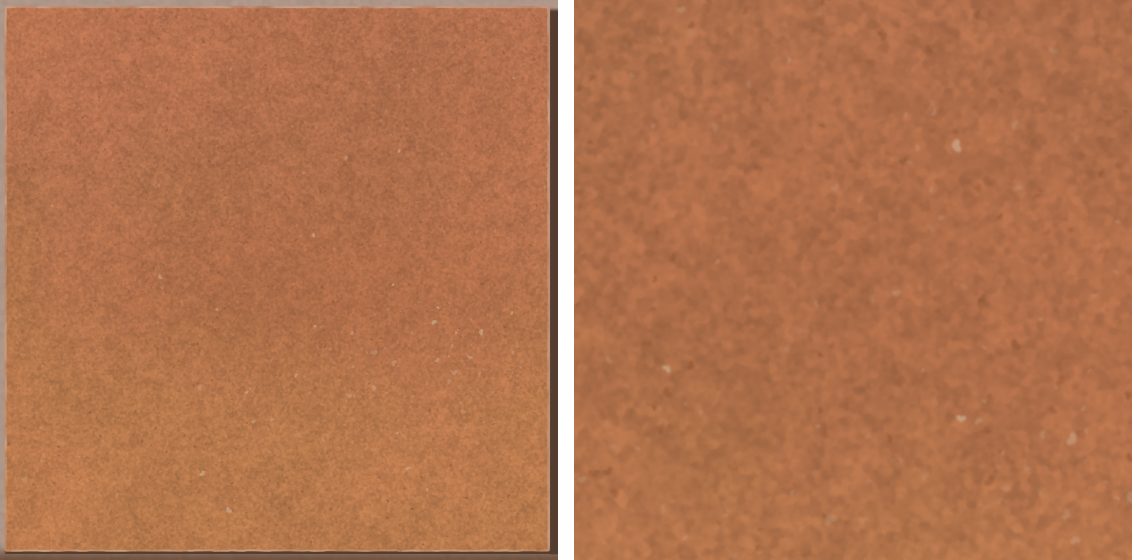
Left, the full canvas; right, a detail of the centre.
Reproduce this texture procedurally as a WebGL 1 fragment shader.

```glsl
precision highp float;
// A square terracotta tile with a pale worn rim, lying on a grey-beige ground
// with shadow along its right and lower sides. Smoothed cellular noise gives
// the cloudy tone and fine grain; jittered cells scatter pale and dark specks.

uniform vec2 u_resolution;

// Colours
const vec3 CLAY_ROSE = vec3(0.722, 0.452, 0.320);
const vec3 CLAY_OCHRE = vec3(0.738, 0.488, 0.306);
const vec3 CLAY_DUSK = vec3(0.645, 0.400, 0.265);
const vec3 RIM = vec3(0.79, 0.62, 0.51);
const vec3 CHIP = vec3(0.80, 0.67, 0.56);
const vec3 PIT = vec3(0.54, 0.31, 0.18);
const vec3 GROUND = vec3(0.68, 0.585, 0.53);
const vec3 LOWER_GROUND = vec3(0.45, 0.33, 0.26);
const vec3 SHADOW = vec3(0.33, 0.24, 0.18);

// Layout, in canvas units
const vec2 TILE_MIN = vec2(0.0085, 0.0150);
const vec2 TILE_MAX = vec2(0.9845, 0.9890);
const float CORNER = 0.003;
const float RIM_WIDTH = 0.0035;
const float EDGE_SOFT = 0.0012;
const float SPECK_SOFT = 0.0015;

// Strength of the surface layers
const float CLOUD_GAIN = 0.12;
const float MOTTLE_GAIN = 0.07;
const float GRAIN_GAIN = 0.125;

vec2 hash2(vec2 p) {
  vec3 q = fract(p.xyx * vec3(0.1031, 0.1030, 0.0973));
  q += dot(q, q.yzx + 33.33);
  return fract((q.xx + q.yz) * q.zy);
}

// Cellular noise blended between neighbouring seeds, centred on zero
float cellNoise(vec2 p) {
  vec2 cell = floor(p);
  vec2 f = p - cell;
  float sum = 0.0;
  float total = 0.0;
  for (int j = -1; j <= 1; j++) {
    for (int i = -1; i <= 1; i++) {
      vec2 o = vec2(float(i), float(j));
      vec2 d = o + hash2(cell + o + 17.0) - f;
      float w = exp(-4.5 * dot(d, d));
      sum += w * hash2(cell + o + 91.0).x;
      total += w;
    }
  }
  return sum / total - 0.5;
}

// Scattered uneven grains; share is the fraction of cells that hold one
float specks(vec2 p, float cells, float share, float radius, float salt) {
  vec2 q = p * cells;
  vec2 cell = floor(q);
  float cover = 0.0;
  for (int j = -1; j <= 1; j++) {
    for (int i = -1; i <= 1; i++) {
      vec2 id = cell + vec2(float(i), float(j));
      vec2 d = (q - id - hash2(id + salt)) / cells;
      vec2 kind = hash2(id + salt + 53.0);
      vec2 form = hash2(id + salt + 131.0);
      float a = atan(d.y, d.x) + 6.283 * form.x;
      float r = radius * mix(0.5, 1.25, form.y * form.y);
      r *= 1.0 + 0.25 * sin(2.0 * a) + 0.15 * sin(3.0 * a + 1.0);
      float grain = 1.0 - smoothstep(r - SPECK_SOFT, r + SPECK_SOFT, length(d));
      cover = max(cover, grain * step(kind.x, share) * mix(0.3, 1.0, kind.y));
    }
  }
  return cover;
}

// Soft round patch used to place tones and speck clusters
float patchAt(vec2 p, vec2 centre, vec2 size) {
  vec2 d = (p - centre) / size;
  return exp(-dot(d, d));
}

vec3 clay(vec2 p) {
  float cloud = cellNoise(p * 5.0) + 0.6 * cellNoise(p * vec2(14.0, 10.0) + 7.0);
  vec3 c = mix(CLAY_OCHRE, CLAY_ROSE, smoothstep(0.15, 0.85, p.y + 0.3 * cloud));
  float dusk = patchAt(p, vec2(0.56, 0.50), vec2(0.42, 0.17));
  dusk += 0.45 * patchAt(p, vec2(0.72, 0.80), vec2(0.40, 0.16));
  c = mix(c, CLAY_DUSK, clamp(0.12 + 0.6 * dusk + 0.5 * cloud, 0.0, 0.85));
  float tone = CLOUD_GAIN * cloud + MOTTLE_GAIN * cellNoise(p * 55.0);
  tone += GRAIN_GAIN * cellNoise(p * 200.0);
  tone += 0.6 * GRAIN_GAIN * cellNoise(p * 320.0 + 5.0);
  c *= 1.0 + tone;
  float cluster = patchAt(p, vec2(0.76, 0.36), vec2(0.17, 0.15));
  cluster += 0.4 * patchAt(p, vec2(0.52, 0.30), vec2(0.16, 0.18));
  c = mix(c, PIT, 0.50 * specks(p, 85.0, 0.13, 0.0022, 11.0));
  c = mix(c, CHIP, 0.35 * specks(p, 80.0, 0.09 + 0.25 * cluster, 0.0019, 29.0));
  return mix(c, CHIP, 0.75 * specks(p, 36.0, 0.015 + 0.28 * cluster, 0.0042, 47.0));
}

vec3 ground(vec2 p) {
  vec3 c = mix(LOWER_GROUND, GROUND, smoothstep(0.0, 0.03, p.y));
  c *= 1.0 + 0.06 * cellNoise(p * 120.0);
  float right = smoothstep(0.9845, 0.9870, p.x) * smoothstep(0.988, 0.978, p.y);
  right *= smoothstep(0.008, 0.012, p.y);
  float under = smoothstep(0.0095, 0.0120, p.y) * smoothstep(0.018, 0.015, p.y);
  return mix(c, SHADOW, max(right, under * smoothstep(0.006, 0.012, p.x)));
}

void main() {
  vec2 p = gl_FragCoord.xy / u_resolution;
  vec2 q = abs(p - 0.5 * (TILE_MIN + TILE_MAX)) - 0.5 * (TILE_MAX - TILE_MIN) + CORNER;
  float edge = length(max(q, 0.0)) + min(max(q.x, q.y), 0.0) - CORNER;
  edge += 0.0012 * cellNoise(p * 70.0);
  float wear = 0.65 + 0.8 * cellNoise(p * 45.0 + 3.0);
  float rim = smoothstep(-RIM_WIDTH - EDGE_SOFT, -RIM_WIDTH + EDGE_SOFT, edge);
  vec3 tile = mix(clay(p), RIM, clamp(rim * wear, 0.0, 1.0));
  float inside = 1.0 - smoothstep(-EDGE_SOFT, EDGE_SOFT, edge);
  gl_FragColor = vec4(mix(ground(p), tile, inside), 1.0);
}
```
